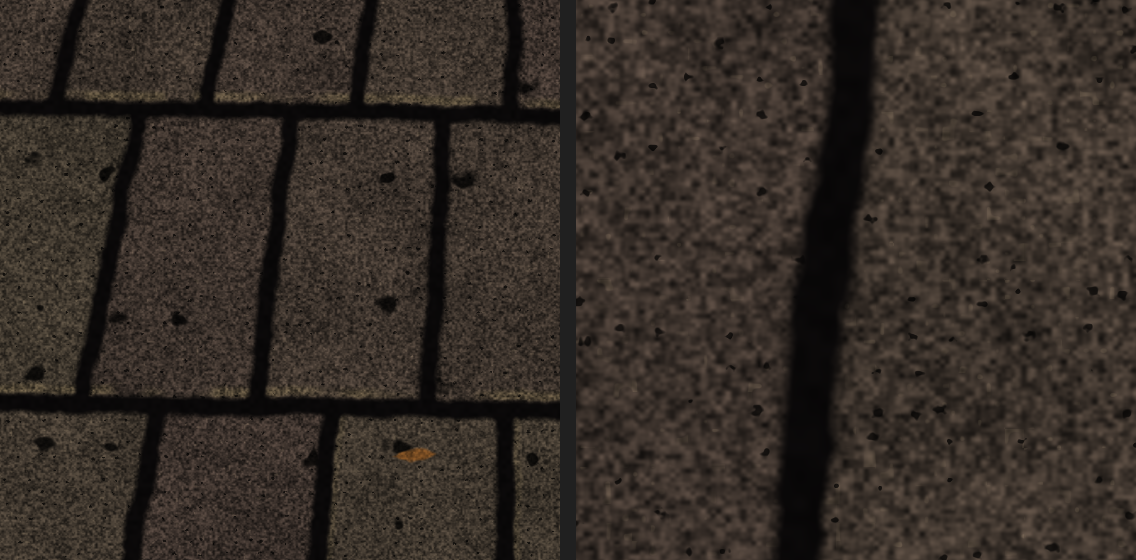
Left: the whole. Right: its middle third, enlarged.
Write a Shadertoy shader that draws this texture.

```glsl
// Dark worn concrete pavers in three staggered courses, seen in slight perspective.

#define LOW_JOINT 0.281                      // height of the lower course joint
#define HIGH_JOINT 0.807                     // height of the upper course joint
#define TILT 0.014                           // fall of the courses to the right
#define NEAR_WIDTH 0.3335                    // paver width at the bottom edge
#define SHRINK 0.0755                        // width lost towards the top edge
#define JOINT_HALF 0.042                     // half joint, in paver widths
#define COURSE_SHIFT vec3(-0.115, -0.715, -0.47)
#define STONE vec3(0.242, 0.207, 0.180)
#define LIP vec3(0.345, 0.300, 0.220)
#define JOINT vec3(0.036, 0.030, 0.031)
#define LEAF vec3(0.52, 0.33, 0.15)
#define GRAIN 1.3

float hash(vec2 p) {
    vec3 q = fract(p.xyx * 0.1031);
    q += dot(q, q.yzx + 33.33);
    return fract((q.x + q.y) * q.z);
}

float noise(vec2 p) {
    vec2 i = floor(p), f = fract(p);
    f = f * f * (3.0 - 2.0 * f);
    return mix(mix(hash(i), hash(i + vec2(1, 0)), f.x),
               mix(hash(i + vec2(0, 1)), hash(i + vec2(1, 1)), f.x), f.y);
}

// Coverage of irregular pits, at most one per grid cell
float pits(vec2 p, float cells, float chance) {
    vec2 cell = floor(p * cells);
    vec2 centre = 0.3 + 0.4 * vec2(hash(cell + 11.0), hash(cell + 47.0));
    float radius = mix(0.05, 0.14, hash(cell + 83.0));
    vec2 away = (fract(p * cells) - centre) * vec2(0.8, 1.1);
    float d = length(away) + 0.16 * (noise(p * cells * 9.0) - 0.5);
    return step(hash(cell + 5.0), chance) * (1.0 - smoothstep(radius * 0.5, radius * 1.3, d));
}

void mainImage(out vec4 fragColor, in vec2 fragCoord) {
    vec2 uv = fragCoord / iResolution.xy;
    float soft = 0.002 + 1.0 / iResolution.y;

    // Ragged joint lines
    float fine = noise(uv * 75.0) - 0.5;
    vec2 wobble = vec2(noise(uv * vec2(5, 15) + 7.0), noise(uv * vec2(15, 5) + 31.0)) - 0.5;
    vec2 p = uv + wobble * vec2(0.011, 0.007) + fine * 0.005;

    // Course, and paver within the course
    float height = p.y + TILT * uv.x;
    float course = step(LOW_JOINT, height) + step(HIGH_JOINT, height);
    float shift = COURSE_SHIFT[int(course)];
    float width = NEAR_WIDTH - SHRINK * uv.y;
    float along = (p.x - 0.94 - 0.05 * course) / width - shift;
    vec2 paver = vec2(floor(along) + 20.0, course);
    float tone = hash(paver + 3.0);

    // Distance inside the paver, with rounded corners
    float toCourse = min(abs(height - LOW_JOINT), abs(height - HIGH_JOINT));
    float toSide = abs(along - round(along)) * width;
    vec2 gap = vec2(toSide, toCourse) - JOINT_HALF * width;
    float corner = 0.010;
    float inside = corner - length(max(corner - gap, 0.0));

    // Gritty surface
    float grain = 0.6 * noise(uv * 215.0) + 0.4 * noise(uv * vec2(330, 370) + 19.0) - 0.5;
    float mottle = noise(uv * 9.0 + 60.0) * 0.6 + noise(uv * 27.0) * 0.4 - 0.5;
    vec3 color = STONE * (1.0 + GRAIN * grain + 0.22 * mottle + 0.10 * (tone - 0.5));
    color *= mix(vec3(1.02, 0.99, 1.01), vec3(0.99, 1.02, 0.96), tone);
    float speck = smoothstep(0.80, 0.95, noise(uv * 190.0 + 90.0));
    color += speck * vec3(0.09, 0.08, 0.06) * hash(floor(uv * 90.0));

    // Grime along the edges, then pale worn lips
    color *= mix(0.68, 1.0, smoothstep(0.0, 0.012, inside + 0.006 * mottle));
    float lift = height - (course < 1.5 ? LOW_JOINT : HIGH_JOINT) - JOINT_HALF * width;
    float lip = smoothstep(0.0, 0.009, lift) * (1.0 - smoothstep(0.014, 0.027, lift));
    lip *= step(0.5, course) * smoothstep(0.15, 0.65, noise(uv * vec2(22, 9) + 40.0));
    float sideLip = smoothstep(0.0, 0.005, gap.x) * (1.0 - smoothstep(0.008, 0.018, gap.x));
    sideLip *= step(fract(along), 0.5) * step(0.55, tone) * 0.4;
    color = mix(color, LIP * (1.0 + GRAIN * grain), max(lip * 0.75, sideLip));

    // Small and large pits
    color *= 1.0 - 0.70 * pits(uv, 46.0, 0.35);
    color *= 1.0 - 0.78 * pits(uv + 0.37, 8.0, 0.28);

    // Joints
    vec3 filler = JOINT * (0.75 + 0.5 * noise(uv * 120.0));
    color = mix(filler, color, smoothstep(-soft, soft + 0.003, inside));

    // One fallen leaf
    vec2 l = uv - vec2(0.74, 0.187);
    float taper = 0.010 * (1.0 - pow(l.x / 0.038, 2.0));
    float leaf = smoothstep(-soft, soft, taper - abs(l.y - 0.06 * l.x) + 0.007 * fine);
    color = mix(color, LEAF * (0.85 + 0.6 * grain + 0.3 * fine), leaf);

    fragColor = vec4(clamp(color, 0.0, 1.0), 1.0);
}
```
